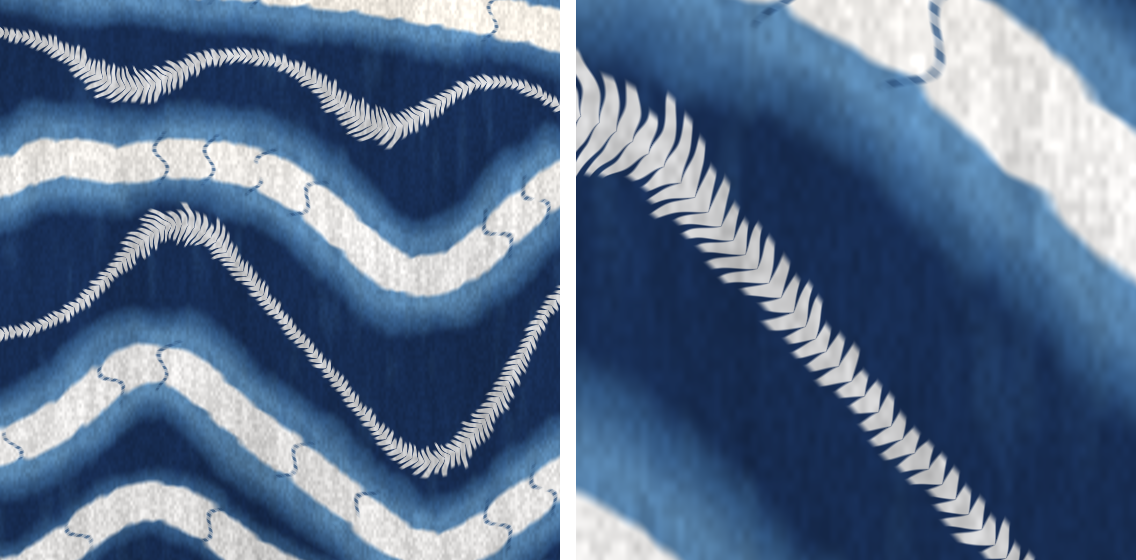
Left: the whole. Right: its middle third, enlarged.
Reproduce this texture procedurally as a WebGL 1 fragment shader.

```glsl
precision highp float;
uniform vec2 u_resolution;

#define DARK vec3(0.09, 0.175, 0.325)
#define MID vec3(0.19, 0.335, 0.505)
#define LIGHT vec3(0.37, 0.55, 0.71)
#define CLOTH vec3(0.91, 0.905, 0.90)
#define BAND_HALF 0.036
#define HALO_WIDE 0.098
#define HALO_NARROW 0.058
#define STITCHES 88.0
#define PLEATS 12.0
#define WEAVE 230.0

float hash(vec2 p) {
  vec3 q = fract(vec3(p.xyx) * 0.1031);
  q += dot(q, q.yzx + 33.33);
  return fract((q.x + q.y) * q.z);
}

float noise(vec2 p) {
  vec2 i = floor(p), f = fract(p);
  f = f * f * (3.0 - 2.0 * f);
  return mix(mix(hash(i), hash(i + vec2(1, 0)), f.x),
             mix(hash(i + vec2(0, 1)), hash(i + vec2(1, 1)), f.x), f.y);
}

float fbm(vec2 p) {
  return 0.55 * noise(p) + 0.3 * noise(p * 2.1 + 7.0) + 0.15 * noise(p * 4.3 + 19.0);
}

float bump(float x, float center, float width) {
  float t = (x - center) / width;
  return exp(-t * t);
}

// Wave heights: 0-3 are plain bands, 4-5 are stitched lines
float wave(int k, float x) {
  if (k == 0) return 1.055 - 0.11 * x * x;
  if (k == 1) return 0.72 - 0.215 * bump(x, 0.755, 0.2) - 0.035 * bump(x, 0.0, 0.06)
                     - 0.015 * bump(x, 0.21, 0.06);
  if (k == 2) return 0.19 + 0.16 * bump(x, 0.275, 0.17) - 0.175 * bump(x, 0.78, 0.19);
  if (k == 3) return -0.06 + 0.165 * bump(x, 0.27, 0.19);
  if (k == 4) return 0.943 - 0.09 * x - 0.08 * bump(x, 0.23, 0.11)
                     - 0.11 * bump(x, 0.685, 0.12) - 0.06 * bump(x, 1.06, 0.1);
  return 0.4 + 0.2 * bump(x, 0.32, 0.16) - 0.225 * bump(x, 0.765, 0.17)
         + 0.11 * bump(x, 1.02, 0.1);
}

float slope(int k, float x) {
  return (wave(k, x + 0.004) - wave(k, x - 0.004)) / 0.008;
}

// Nearest x on the wave, and signed distance from it
vec2 alongAcross(int k, vec2 p) {
  float s = slope(k, p.x), g = 1.0 + s * s, rise = p.y - wave(k, p.x);
  return vec2(p.x + s * rise / g, rise / sqrt(g));
}

float arcLength(int k, float x) {
  float sum = 0.0;
  for (int i = 0; i < 20; i++) {
    float s = slope(k, x * (float(i) + 0.5) / 20.0);
    sum += sqrt(1.0 + s * s);
  }
  return sum * x / 20.0;
}

// Ragged slanted teeth left by the gathering thread
float stitchedLine(int k, vec2 q, float px) {
  float swell = k == 4 ? bump(q.x, 0.23, 0.11) + bump(q.x, 0.66, 0.1)
                       : bump(q.x, 0.32, 0.1) + 0.75 * bump(q.x, 0.81, 0.1);
  float halfWidth = 0.011 + 0.018 * swell, n = abs(q.y);
  float u = (arcLength(k, q.x) + 0.55 * n + 0.006 * noise(q * 60.0)) * STITCHES;
  float side = q.y > 0.0 ? 3.0 : 11.0;
  float reach = halfWidth * (0.75 + 0.6 * hash(vec2(floor(u) + 50.0, side + float(k))));
  float tooth = mix(0.52, 0.25, clamp(n / reach, 0.0, 1.0)) - abs(fract(u) - 0.5);
  float soft = 0.06 + px * STITCHES * 0.5;
  return smoothstep(-soft, soft, tooth) * smoothstep(0.002 + px, -0.002 - px, n - reach);
}

void main() {
  vec2 p = gl_FragCoord.xy / u_resolution;
  float px = 1.0 / u_resolution.y;
  float streak = noise(p * vec2(110.0, 12.0));
  float blot = fbm(p * vec2(17.0, 13.0));
  float bleed = (blot - 0.5) * 0.026 + (streak - 0.5) * 0.009;

  // Plain bands with pinched pleats and their dye halos
  float white = 0.0, halo = 1.0, crease = 0.0;
  for (int k = 0; k < 4; k++) {
    vec2 q = alongAcross(k, p);
    float n = abs(q.y), u = q.x * PLEATS + 0.12 * sin(q.y * 90.0) + 20.0;
    vec2 id = vec2(floor(u), float(k) * 7.0 + 2.0);
    float off = abs(fract(u) - 0.25 - 0.5 * hash(id)) / PLEATS;
    float pinch = exp(-off * off * 9000.0);
    float edge = n - BAND_HALF + 0.005 * pinch + bleed * 0.35;
    white = max(white, smoothstep(0.004 + px, -0.004 - px, edge));
    halo = min(halo, n - (k == 3 ? HALO_NARROW : HALO_WIDE));
    float ladder = 0.45 + 0.55 * smoothstep(-0.3, 0.5, sin(q.y * 620.0 + id.x));
    float line = smoothstep(0.004 + px, 0.001, off) * ladder * step(0.35, hash(id + 31.0));
    crease = max(crease, line * smoothstep(0.055, 0.04, n)
                 * smoothstep(0.15, 0.5, noise(vec2(id.x * 5.0, q.y * 55.0))));
  }

  // Stitched lines keep a dark margin
  float stitched = 0.0;
  halo += bleed;
  for (int k = 4; k < 6; k++) {
    vec2 q = alongAcross(k, p);
    halo = max(halo, 0.04 - abs(q.y) + bleed);
    if (abs(q.y) < 0.06) stitched = max(stitched, stitchedLine(k, q, px));
  }

  // Indigo depths
  vec3 color = mix(DARK, MID, smoothstep(0.012, -0.014, halo));
  color = mix(color, LIGHT, smoothstep(-0.008, -0.045, halo) * (0.55 + 0.6 * blot));
  color = mix(color, MID, 0.3 * smoothstep(0.5, 0.85, fbm(p * vec2(40.0, 9.0) + 5.0)));
  color = mix(color, CLOTH, white);
  color = mix(color, MID, crease * 0.8);
  color = mix(color, CLOTH * 0.93, stitched * 0.94);

  // Crinkled weave and soft folds
  float threads = noise(p * vec2(WEAVE, WEAVE * 0.6)) - 0.5;
  float folds = fbm(p * vec2(13.0, 2.0) + 3.0) - 0.5;
  color *= 0.93 + 0.1 * p.y + 0.15 * threads + 0.12 * (streak - 0.5) + 0.2 * folds;
  color *= mix(vec3(1.0), vec3(1.02, 1.0, 0.965), white * smoothstep(0.5, 1.0, p.y));
  gl_FragColor = vec4(clamp(color, 0.0, 1.0), 1.0);
}
```
